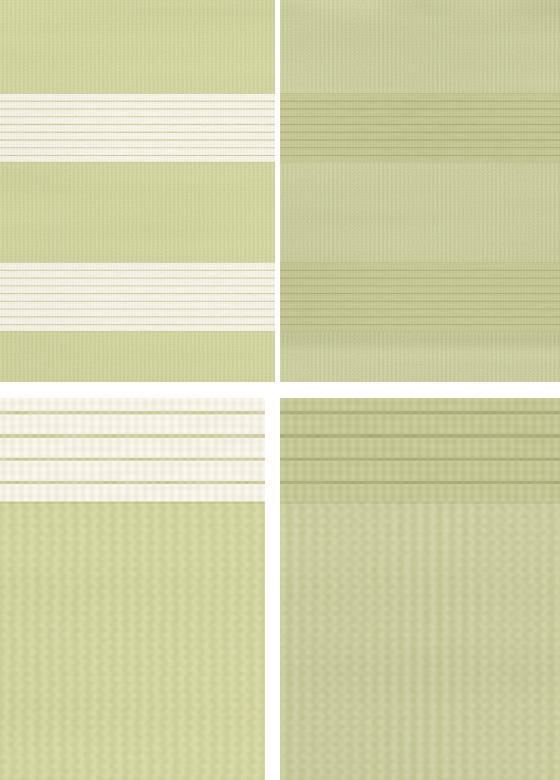
Top: the whole. Bottom: its middle third, enlarged.
A WebGL 1 fragment shader for this texture:

```glsl
precision highp float;
uniform vec2 u_resolution;

float hash(vec2 p) {
  return fract(sin(dot(p, vec2(127.1, 311.7))) * 43758.5453);
}

float noise(vec2 p) {
  vec2 i = floor(p), f = fract(p);
  f = f * f * (3.0 - 2.0 * f);
  return mix(mix(hash(i), hash(i + vec2(1.0, 0.0)), f.x),
             mix(hash(i + vec2(0.0, 1.0)), hash(i + vec2(1.0, 1.0)), f.x), f.y);
}

// Smooth coverage of a shape whose inside distance is d
float cover(float d, float pixel) {
  return clamp(d / pixel + 0.5, 0.0, 1.0);
}

// Stroke that fades instead of vanishing when thinner than a pixel
float stroke(float d, float halfWidth, float pixel) {
  float w = max(halfWidth, 0.5 * pixel);
  return cover(w - abs(d), pixel) * halfWidth / w;
}

float wave(float x) {
  return sin(6.28318 * x);
}

// Opaque ribbed cloth: upright ribs with a slight weft wobble
vec3 ribbedCloth(vec2 uv, float layered) {
  float wobble = 0.10 * wave(uv.y * 105.0) + 0.12 * noise(uv * vec2(30.0, 60.0));
  float rib = wave(uv.x * 134.0 + wobble);
  float moire = wave(uv.x * 124.0 - wobble) * layered;
  float grain = hash(floor(uv * vec2(384.0, 262.0))) - 0.5;
  vec3 green = mix(vec3(0.818, 0.825, 0.622), vec3(0.790, 0.797, 0.618), layered);
  green += vec3(0.020, 0.018, 0.027) * (rib + 0.4 * moire);
  return green + 0.012 * grain + 0.006 * wave(uv.y * 131.0);
}

// Open mesh strip: fine grid of threads crossed by coloured weft lines
vec3 meshStrip(vec2 uv, float b, float band, float layered, float pixel) {
  float row = (0.0895 - b) / 0.0203;
  float index = floor(row + 0.5);
  float thread = wave(uv.x * 190.0);
  float weft = wave(row * 3.0);
  float slub = noise(vec2(uv.x * 90.0, row * 4.0 + band * 37.0)) - 0.5;

  vec3 base = mix(vec3(0.956, 0.940, 0.896), vec3(0.768, 0.775, 0.582), layered);
  base += vec3(0.016, 0.018, 0.022) * (thread + 0.6 * weft + slub);

  float halfWidth = mix(0.0011, 0.0017, hash(vec2(index, band)));
  float line = stroke((row - index) * 0.0203, halfWidth, pixel);
  line *= 0.82 + 0.12 * thread + 0.3 * slub;
  vec3 lineColor = mix(vec3(0.770, 0.775, 0.560), vec3(0.650, 0.665, 0.455), layered);
  return mix(base, lineColor, line);
}

void main() {
  vec2 uv = gl_FragCoord.xy / u_resolution;
  vec2 pixel = 1.0 / u_resolution;
  float layered = step(0.4955, uv.x);

  // Height measured from the centre of the nearest strip
  float cell = (uv.y - 0.2231) / 0.4427 + 0.5;
  float band = floor(cell);
  float b = (fract(cell) - 0.5) * 0.4427;

  vec3 color = ribbedCloth(uv, layered);

  // Creases and soft shade on the cloth
  float crease = noise(vec2(uv.x * 3.0, uv.y * 28.0) + layered * 19.0) - 0.5;
  color += crease * mix(0.014, 0.024, layered);
  color -= 0.035 * layered * smoothstep(0.045, 0.0, abs(uv.y - 0.985))
         * smoothstep(0.25, 0.75, noise(vec2(uv.x * 8.0, 3.0)));
  color -= 0.030 * layered * smoothstep(0.045, 0.0, abs(b + 0.108))
         * (1.0 - band);

  // Mesh strips with a thin seam below
  vec3 mesh = meshStrip(uv, b, band, layered, pixel.y);
  color = mix(color, mesh, cover(0.0895 - abs(b), pixel.y));
  color -= 0.05 * stroke(b + 0.0905, 0.0012, pixel.y);

  // Broad uneven light
  color *= 0.99 + 0.02 * noise(uv * vec2(4.0, 5.0) + layered * 7.0);

  // White gap between the single and the layered panel
  float gap = cover(0.0045 - abs(uv.x - 0.4955), pixel.x);
  gl_FragColor = vec4(mix(color, vec3(1.0), gap), 1.0);
}
```
